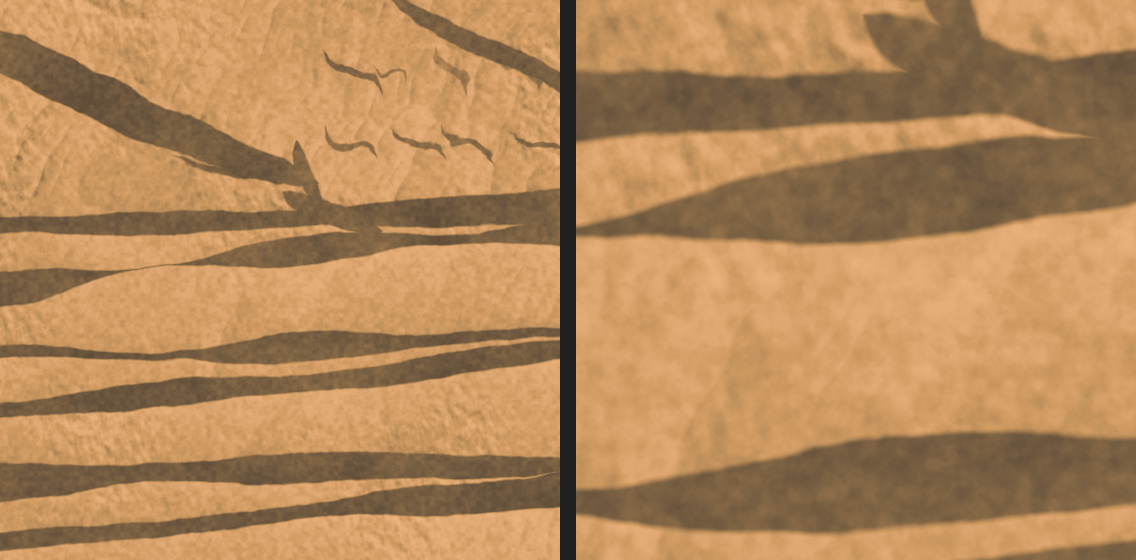
Left: the whole. Right: its middle third, enlarged.
Reproduce this texture procedurally as a WebGL 2 fragment shader.

```glsl
#version 300 es
precision highp float;
// Eroded sand hills in low sun: wavy rows of dunes divided by long shadows,
// below a creased hillside cut by diagonal valleys and short gullies.
// A light level is built from relief, shadows and grain, then toned by a ramp.
uniform vec2 u_resolution;
out vec4 fragColor;

#define ROWS 6
#define ROW_SPACING 0.115
#define ROW_WIDTH 0.0165
#define EDGE_SOFTNESS 0.0028
#define GULLIES 8
#define SUN_LEVEL 4.4
#define SHADE_LEVEL 0.5
#define HILL_RELIEF 0.15
#define DUNE_RELIEF 0.06
#define GRAIN 2.2
#define LIGHT_DIR vec2(0.85, 0.45)

const vec3 TONES[6] = vec3[6](
  vec3(0.40, 0.32, 0.235), vec3(0.51, 0.40, 0.27), vec3(0.64, 0.48, 0.31),
  vec3(0.73, 0.55, 0.35), vec3(0.81, 0.60, 0.38), vec3(0.87, 0.65, 0.44));

float hash(vec2 p) {
  vec3 q = fract(p.xyx * 0.1031);
  q += dot(q, q.yzx + 33.33);
  return fract((q.x + q.y) * q.z);
}

float noise(vec2 p) {
  vec2 i = floor(p), f = fract(p);
  f = f * f * f * (f * (f * 6.0 - 15.0) + 10.0);
  return mix(mix(hash(i), hash(i + vec2(1, 0)), f.x),
             mix(hash(i + vec2(0, 1)), hash(i + vec2(1, 1)), f.x), f.y);
}

float fbm(vec2 p) {
  float sum = 0.0, amp = 0.5;
  for (int i = 0; i < 4; i++) {
    sum += amp * noise(p);
    p = mat2(1.6, 1.2, -1.2, 1.6) * p + 9.7;
    amp *= 0.5;
  }
  return sum / 0.9375;
}

float edge(float d) {
  float soft = max(EDGE_SOFTNESS, 1.0 / u_resolution.y);
  return smoothstep(-soft, soft, d);
}

// Rounded lobes with sharp creases, slanting down to the left.
float relief(vec2 p) {
  vec2 q = p + 0.12 * (vec2(fbm(p * 4.0), fbm(p * 4.0 + 17.0)) - 0.5);
  q = vec2(q.x - 0.55 * q.y, 0.5 * q.y + 0.15 * q.x);
  float height = 0.0, amp = 0.5, freq = 7.0;
  for (int i = 0; i < 3; i++) {
    height += amp * abs(2.0 * noise(q * freq + 3.1) - 1.0);
    freq *= 2.3;
    amp *= 0.36;
  }
  return height;
}

// Shadow from a to b, tapered at both ends and bent into an S.
float spindle(vec2 p, vec2 a, vec2 b, float halfWidth, float bend) {
  vec2 d = b - a, r = p - a;
  float t = dot(r, d) / dot(d, d);
  float off = (d.x * r.y - d.y * r.x) / length(d) + bend * sin(6.2832 * t);
  float w = halfWidth * sqrt(max(4.0 * t * (1.0 - t), 0.0));
  return edge(w - EDGE_SOFTNESS - abs(off));
}

// x: shadow between dunes, y: change of light beside the shadows.
vec2 duneRows(vec2 p) {
  vec2 res = vec2(0.0);
  for (int i = 0; i < ROWS; i++) {
    float k = float(i);
    float rise = mix(0.11, 0.03, mod(k, 2.0));
    float wave = noise(vec2(p.x * 3.2 + 2.0, k * 7.0 + 0.5)) - 0.5;
    float centre = 0.022 + ROW_SPACING * k + rise * p.x + 0.04 * wave;
    float w = ROW_WIDTH * (2.3 * noise(vec2(p.x * 3.7 + 5.0, k * 5.0 + 31.5)) - 0.08);
    float d = p.y - centre;
    res.x = max(res.x, edge(w - abs(d)));
    float strength = smoothstep(0.0, 0.01, w);
    res.y += strength * (d < 0.0 ? 0.6 * exp((d + w) * 26.0)
                                 : -0.6 * exp((w - d) * 32.0));
  }
  return res;
}

float valleys(vec2 p) {
  float s = spindle(p, vec2(-0.25, 1.0), vec2(0.575, 0.67), 0.042, -0.012);
  s = max(s, spindle(p, vec2(0.30, 0.72), vec2(0.56, 0.66), 0.009, 0.006));
  s = max(s, spindle(p, vec2(0.53, 0.75), vec2(0.57, 0.61), 0.018, 0.006));
  s = max(s, spindle(p, vec2(0.50, 0.66), vec2(0.69, 0.575), 0.024, 0.005));
  s = max(s, spindle(p, vec2(0.68, 1.02), vec2(1.08, 0.80), 0.021, 0.008));
  return s;
}

float gullies(vec2 p) {
  float s = 0.0;
  for (int i = 0; i < GULLIES; i++) {
    float k = float(i);
    vec2 r = vec2(hash(vec2(k, 3.0)), hash(vec2(k, 11.0)));
    vec2 a = vec2(0.57 + 0.11 * mod(k, 4.0), 0.91 - 0.13 * floor(k / 4.0));
    a += 0.05 * (r - 0.5);
    vec2 b = a + vec2(0.04 + 0.08 * r.x, -0.04 - 0.07 * r.y);
    s = max(s, spindle(p, a, b, 0.006 + 0.009 * r.y, 0.012) * (0.65 + 0.3 * r.x));
  }
  return s;
}

void main() {
  vec2 p = gl_FragCoord.xy / u_resolution;
  vec2 ripple = vec2(fbm(p * 18.0), fbm(p * 18.0 + 41.0)) - 0.5;
  vec2 q = p + 0.016 * ripple;
  float hill = smoothstep(0.56, 0.70, p.y);

  // Sunlit slopes
  float slope = (relief(p + 0.006 * LIGHT_DIR) - relief(p)) / 0.006;
  float sun = SUN_LEVEL + 1.6 * (fbm(p * 3.0 + 6.0) - 0.5);
  sun += clamp(-mix(DUNE_RELIEF, HILL_RELIEF, hill) * slope, -1.7, 0.8);

  // Crumbled patches and fine grain
  float patches = smoothstep(0.45, 0.70, fbm(p * 5.0 + 23.0));
  vec2 g = vec2(p.x + 0.4 * p.y, p.y - 0.3 * p.x) * vec2(75.0, 48.0);
  float crumble = fbm(g) - fbm(g + vec2(0.5, 0.3));
  float grain = fbm(p * 110.0) - 0.5;
  sun += GRAIN * grain + (0.7 + 2.6 * patches) * crumble;

  // Shadows
  vec2 rows = duneRows(vec2(p.x, p.y + 0.009 * ripple.y));
  sun += rows.y;
  float shadow = max(max(rows.x, valleys(q)), gullies(p + 0.035 * ripple));
  float shade = SHADE_LEVEL + 1.8 * (fbm(p * 9.0 + 60.0) - 0.5) + 1.4 * grain;
  float level = mix(sun, shade, shadow);

  // Tone ramp
  vec3 colour = TONES[0] + 0.05 * min(level, 0.0);
  for (int i = 1; i < 6; i++)
    colour = mix(colour, TONES[i], clamp(level - float(i - 1), 0.0, 1.0));
  colour += 0.035 * clamp(level - 5.0, 0.0, 1.5);
  fragColor = vec4(colour, 1.0);
}
```
